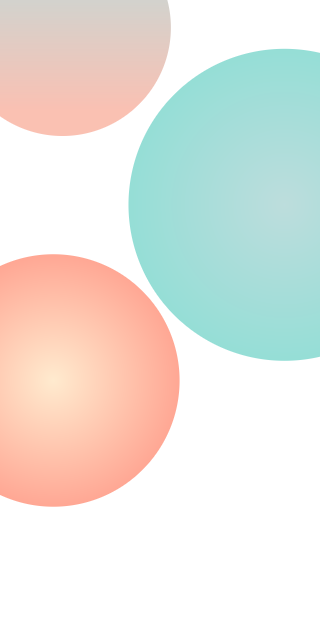
Give the GLSL for this background, as a WebGL 2 fragment shader.

```glsl
#version 300 es
precision highp float;
// Three large pastel gradient discs, grey-peach, teal and coral, on a white ground.

uniform vec2 u_resolution;
out vec4 fragColor;

// Lengths are in canvas widths, with the origin at the lower left.
const vec2  HAZE_CENTER  = vec2(0.195, 1.914);
const float HAZE_RADIUS  = 0.339;
const float HAZE_LOW     = 1.655;
const float HAZE_HIGH    = 2.0;
const vec2  TEAL_CENTER  = vec2(0.889, 1.360);
const float TEAL_RADIUS  = 0.4875;
const vec2  CORAL_CENTER = vec2(0.1667, 0.811);
const float CORAL_RADIUS = 0.3945;

const vec3 GROUND      = vec3(1.0);
const vec3 HAZE_PEACH  = vec3(0.98, 0.755, 0.70);
const vec3 HAZE_GREY   = vec3(0.825, 0.825, 0.805);
const vec3 TEAL_INNER  = vec3(0.74, 0.865, 0.865);
const vec3 TEAL_OUTER  = vec3(0.585, 0.87, 0.84);
const vec3 CORAL_INNER = vec3(1.0, 0.92, 0.81);
const vec3 CORAL_OUTER = vec3(1.0, 0.655, 0.58);

// Antialiased coverage of a disc; pixel is the width of one pixel.
float discMask(vec2 p, vec2 center, float radius, float pixel) {
    return clamp(0.5 - (length(p - center) - radius) / pixel, 0.0, 1.0);
}

// Linear blend from the centre of a disc to its rim.
vec3 radialGradient(vec2 p, vec2 center, float radius, vec3 inner, vec3 outer) {
    return mix(inner, outer, min(length(p - center) / radius, 1.0));
}

void main() {
    float pixel = 1.0 / u_resolution.x;
    vec2 p = gl_FragCoord.xy * pixel;

    // Upper disc with a vertical fade
    float fade = clamp((p.y - HAZE_LOW) / (HAZE_HIGH - HAZE_LOW), 0.0, 1.0);
    vec3 haze = mix(HAZE_PEACH, HAZE_GREY, fade);
    vec3 color = mix(GROUND, haze, discMask(p, HAZE_CENTER, HAZE_RADIUS, pixel));

    // Right and left discs with radial fades
    vec3 teal = radialGradient(p, TEAL_CENTER, TEAL_RADIUS, TEAL_INNER, TEAL_OUTER);
    color = mix(color, teal, discMask(p, TEAL_CENTER, TEAL_RADIUS, pixel));

    vec3 coral = radialGradient(p, CORAL_CENTER, CORAL_RADIUS, CORAL_INNER, CORAL_OUTER);
    color = mix(color, coral, discMask(p, CORAL_CENTER, CORAL_RADIUS, pixel));

    fragColor = vec4(color, 1.0);
}
```
